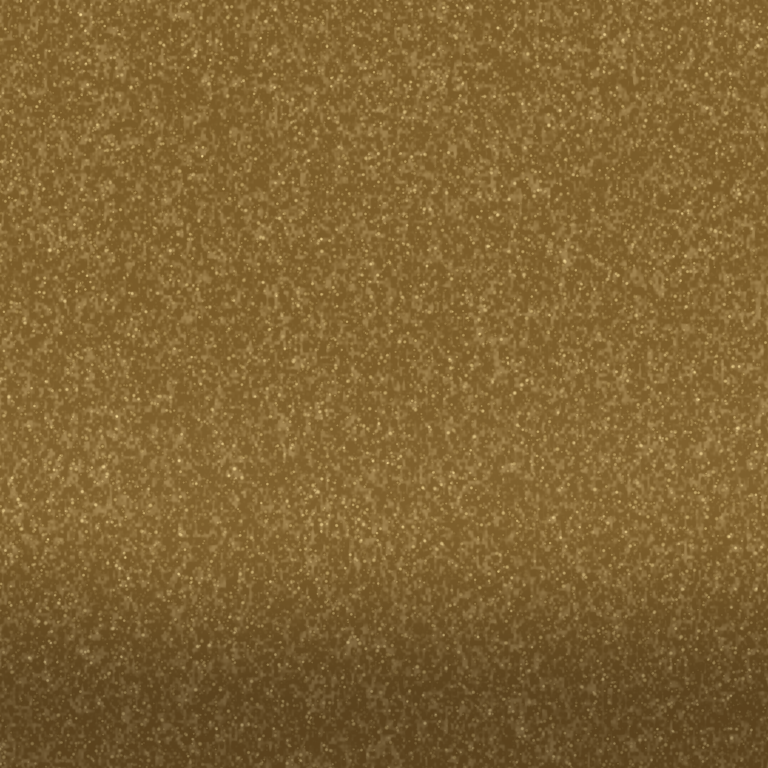
Reproduce this texture procedurally as a WebGL 1 fragment shader.

```glsl
precision highp float;
uniform vec2 u_resolution;

float hash(vec2 p) {
  vec3 q = fract(vec3(p.xyx) * 0.1031);
  q += dot(q, q.yzx + 33.33);
  return fract((q.x + q.y) * q.z);
}

float valueNoise(vec2 p) {
  vec2 cell = floor(p);
  vec2 f = fract(p);
  f = f * f * (3.0 - 2.0 * f);
  float low = mix(hash(cell), hash(cell + vec2(1.0, 0.0)), f.x);
  float high = mix(hash(cell + vec2(0.0, 1.0)), hash(cell + 1.0), f.x);
  return mix(low, high, f.y);
}

// Soft round flakes, one per cell, only a few of them bright
float flakes(vec2 p) {
  vec2 home = floor(p);
  float glow = 0.0;
  for (int j = -1; j <= 1; j++) {
    for (int i = -1; i <= 1; i++) {
      vec2 cell = home + vec2(float(i), float(j));
      vec2 center = cell + vec2(hash(cell + 17.0), hash(cell + 59.0));
      float radius = mix(0.4, 0.65, hash(cell + 91.0));
      float disc = 1.0 - smoothstep(0.1, radius, length(p - center));
      glow = max(glow, disc * pow(hash(cell + 133.0), 9.0));
    }
  }
  return glow;
}

void main() {
  vec2 uv = gl_FragCoord.xy / min(u_resolution.x, u_resolution.y);
  float height = gl_FragCoord.y / u_resolution.y;

  // Broad light: shadow along the bottom, faint sheen above it
  float cloud = valueNoise(uv * 4.0 + 7.0) - 0.5;
  float lit = smoothstep(0.07, 0.34, height + 0.03 * cloud);
  float sheen = exp(-pow((height - 0.4) / 0.12, 2.0)) + 0.6 * cloud;
  vec3 color = mix(vec3(0.355, 0.26, 0.115), vec3(0.483, 0.363, 0.163), lit);
  color += 0.016 * sheen * lit;

  // Fine metallic grain, slightly taller than wide
  float grain = 0.6 * valueNoise(uv * vec2(270.0, 215.0))
              + 0.4 * valueNoise(uv * vec2(150.0, 105.0) + 40.0);
  float strength = mix(0.75, 1.0, lit);
  color += vec3(0.15, 0.155, 0.15) * smoothstep(0.35, 0.95, grain) * strength;

  // Glints
  float glint = flakes(uv * 165.0) + 0.6 * flakes(uv * 220.0 + 300.0);
  color += vec3(0.27, 0.28, 0.24) * glint * strength;

  gl_FragColor = vec4(color, 1.0);
}
```
